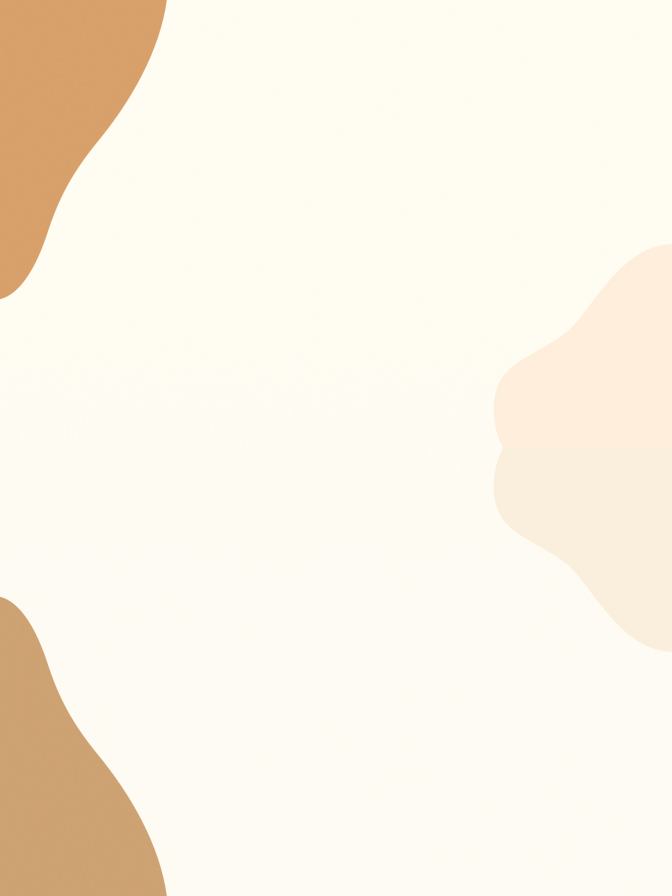
A Shadertoy shader for this background:

```glsl
// Warm ivory paper with mirrored tan corner waves and a pale peach cloud at the right edge.

const float ASPECT = 0.75;
const int CURVE_STEPS = 16;

// Edge curves: three joined cubic Beziers, as (distance from side, distance from mid height)
const vec2 CORNER_EDGE[10] = vec2[10](
    vec2(0.0, 0.166),
    vec2(0.0234, 0.172), vec2(0.0404, 0.203), vec2(0.052, 0.237),
    vec2(0.0651, 0.2786), vec2(0.0807, 0.3073), vec2(0.1094, 0.3424),
    vec2(0.1458, 0.3867), vec2(0.1784, 0.4427), vec2(0.1862, 0.5));

const vec2 CLOUD_EDGE[10] = vec2[10](
    vec2(0.1888, 0.0),
    vec2(0.2018, 0.026), vec2(0.2018, 0.0547), vec2(0.1927, 0.0729),
    vec2(0.1823, 0.0964), vec2(0.1458, 0.1081), vec2(0.1198, 0.1276),
    vec2(0.0911, 0.1484), vec2(0.0599, 0.2279), vec2(-0.0026, 0.2279));

const vec3 PAPER_TOP = vec3(1.0, 0.988, 0.95);
const vec3 PAPER_LOW = vec3(0.997, 0.984, 0.955);
const vec3 TAN_TOP = vec3(0.845, 0.628, 0.415);
const vec3 TAN_LOW = vec3(0.806, 0.636, 0.447);
const vec3 CLOUD_TOP = vec3(0.996, 0.933, 0.86);
const vec3 CLOUD_LOW = vec3(0.98, 0.935, 0.866);

vec2 bezier(vec2 a, vec2 b, vec2 c, vec2 d, float t) {
    float s = 1.0 - t;
    return s * s * s * a + 3.0 * s * t * (s * b + t * c) + t * t * t * d;
}

float segmentDistance(vec2 p, vec2 a, vec2 b) {
    vec2 ab = b - a;
    float t = clamp(dot(p - a, ab) / dot(ab, ab), 0.0, 1.0);
    return length(p - a - t * ab);
}

// Signed distance to a curve; negative between the side of the canvas and the curve
float waveDistance(vec2 p, vec2 edge[10]) {
    float nearest = 1.0;
    float side = 1.0;
    vec2 a = edge[0];
    for (int k = 0; k < 9; k += 3) {
        for (int i = 1; i <= CURVE_STEPS; i++) {
            float t = float(i) / float(CURVE_STEPS);
            vec2 b = bezier(edge[k], edge[k + 1], edge[k + 2], edge[k + 3], t);
            nearest = min(nearest, segmentDistance(p, a, b));
            if ((a.y > p.y) != (b.y > p.y)) {
                float crossing = mix(a.x, b.x, (p.y - a.y) / (b.y - a.y));
                if (crossing > p.x) side = -side;
            }
            a = b;
        }
    }
    return side * nearest;
}

float coverage(float dist, float pixel) {
    return 1.0 - smoothstep(-0.75 * pixel, 0.75 * pixel, dist);
}

vec2 hashGradient(vec2 cell) {
    vec3 h = fract(cell.xyx * vec3(0.1031, 0.103, 0.0973));
    h += dot(h, h.yzx + 33.33);
    float angle = 6.2832 * fract((h.x + h.y) * h.z);
    return vec2(cos(angle), sin(angle));
}

float gradientNoise(vec2 p) {
    vec2 cell = floor(p);
    vec2 f = p - cell;
    vec2 u = f * f * f * (f * (f * 6.0 - 15.0) + 10.0);
    vec2 e = vec2(0.0, 1.0);
    float low = mix(dot(hashGradient(cell), f),
                    dot(hashGradient(cell + e.yx), f - e.yx), u.x);
    float high = mix(dot(hashGradient(cell + e.xy), f - e.xy),
                     dot(hashGradient(cell + e.yy), f - e.yy), u.x);
    return mix(low, high, u.y);
}

void mainImage(out vec4 fragColor, in vec2 fragCoord) {
    vec2 uv = fragCoord / iResolution.xy;
    vec2 p = vec2(uv.x * ASPECT, uv.y);
    float pixel = 1.0 / iResolution.y;

    // Fold the canvas about its mid height
    float rise = abs(p.y - 0.5);
    float upper = smoothstep(-pixel, pixel, p.y - 0.5);

    // Paper
    vec3 color = mix(PAPER_LOW, PAPER_TOP, smoothstep(0.35, 0.65, uv.y));

    // Pale cloud on the right
    float cloud = waveDistance(vec2(ASPECT - p.x, rise), CLOUD_EDGE);
    color = mix(color, mix(CLOUD_LOW, CLOUD_TOP, upper), coverage(cloud, pixel));

    // Tan waves in the left corners
    float corner = waveDistance(vec2(p.x, rise), CORNER_EDGE);
    color = mix(color, mix(TAN_LOW, TAN_TOP, upper), coverage(corner, pixel));

    // Faint paper grain
    color += 0.005 * gradientNoise(p * 230.0);

    fragColor = vec4(color, 1.0);
}
```
